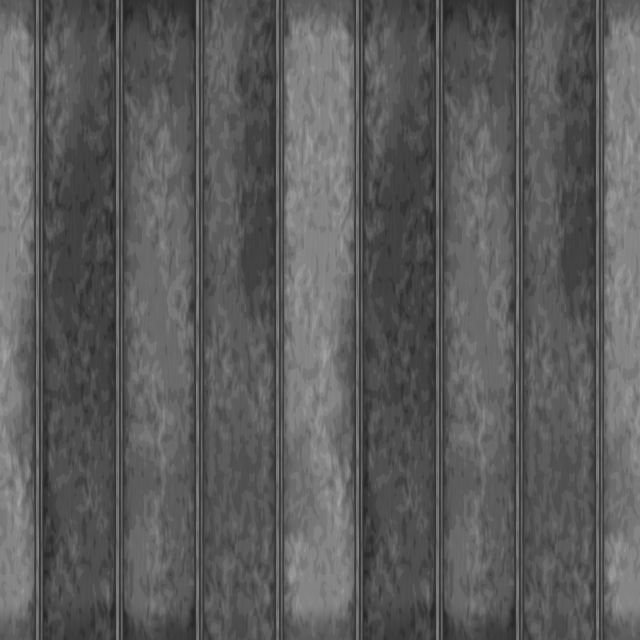
This texture is drawn by a Shadertoy shader. Its source:

```glsl
#define PLANKS 8.0
#define SEAM_SHIFT 0.0612
#define TONE_STEP 0.052
#define FLECK_AMOUNT 0.15
#define GRAIN_AMOUNT 0.022
#define EDGE_SHADE 0.26
#define END_SHADE 0.34
#define SEAM_DARK 0.20
#define SEAM_LIGHT 0.46

const int STAINS = 11;
const vec4 PLANK_TONE = vec4(0.315, 0.362, 0.367, 0.515);
const vec4 END_WEAR = vec4(0.7, 1.0, 0.25, 0.9);

// Stains: plank index + position across, height, radii
const vec4 STAIN_SHAPE[STAINS] = vec4[STAINS](
    vec4(0.62, 0.58, 0.42, 0.25), vec4(0.30, 0.91, 0.28, 0.15),
    vec4(0.04, 0.20, 0.20, 0.16), vec4(1.52, 0.53, 0.42, 0.28),
    vec4(1.50, 0.96, 0.60, 0.14), vec4(1.28, 0.09, 0.32, 0.12),
    vec4(2.76, 0.74, 0.30, 0.26), vec4(2.25, 0.85, 0.30, 0.20),
    vec4(2.60, 0.15, 0.50, 0.16), vec4(3.92, 0.39, 0.22, 0.20),
    vec4(3.26, 0.24, 0.26, 0.09));
const float STAIN_TONE[STAINS] = float[STAINS](
    -0.055, 0.06, -0.06, 0.065, -0.045, 0.05,
    -0.09, 0.025, -0.025, -0.12, -0.07);

// Unit gradient of a wrapped lattice cell
vec2 cellGradient(vec2 cell, vec2 period) {
    vec3 h = fract(mod(cell, period).xyx * vec3(0.1031, 0.1030, 0.0973));
    h += dot(h, h.yzx + 33.33);
    float angle = 6.2832 * fract((h.x + h.y) * h.z);
    return vec2(cos(angle), sin(angle));
}

// Tiling gradient noise; t spans 0..1 per tile
float gradientNoise(vec2 t, vec2 period) {
    vec2 p = t * period, i = floor(p), f = p - i;
    vec2 w = f * f * f * (f * (f * 6.0 - 15.0) + 10.0);
    vec2 e = vec2(0.0, 1.0);
    float a = dot(cellGradient(i, period), f);
    float b = dot(cellGradient(i + e.yx, period), f - e.yx);
    float c = dot(cellGradient(i + e.xy, period), f - e.xy);
    float d = dot(cellGradient(i + e.yy, period), f - e.yy);
    return mix(mix(a, b, w.x), mix(c, d, w.x), w.y);
}

// Sum of the soft stains lying on one plank
float stainTone(vec2 p, float plank) {
    float tone = 0.0;
    for (int i = 0; i < STAINS; i++) {
        vec4 s = STAIN_SHAPE[i];
        float r = length((p - s.xy) / s.zw);
        tone += STAIN_TONE[i] * smoothstep(1.35, 0.55, r) * float(floor(s.x) == plank);
    }
    return tone;
}

// Smooth-edged stripe mask
float stripe(float x, float centre, float halfWidth, float aa) {
    return 1.0 - smoothstep(halfWidth - aa, halfWidth + aa, abs(x - centre));
}

void mainImage(out vec4 fragColor, in vec2 fragCoord) {
    vec2 uv = fragCoord / iResolution.xy;
    float across = (uv.x - SEAM_SHIFT) * PLANKS;
    float plank = mod(floor(across), 4.0);
    int id = int(plank);
    float u = fract(across);
    vec2 tile = vec2(across / 4.0, uv.y);

    // Tall, slightly slanted flecks
    float broad = gradientNoise(tile, vec2(12.0, 6.0));
    float sway = gradientNoise(tile + 0.37, vec2(20.0, 14.0));
    vec2 warped = tile + vec2(0.016, 0.012) * vec2(sway, broad);
    float fleck = gradientNoise(warped, vec2(40.0, 30.0))
                + 0.7 * gradientNoise(warped + 0.21, vec2(84.0, 62.0));
    float grain = gradientNoise(tile, vec2(150.0, 24.0));

    // Worn paint, settled into flat tones
    vec2 place = vec2(plank + u, uv.y) + vec2(0.22, 0.06) * sway;
    float patchy = smoothstep(-0.35, 0.3, broad);
    float tone = PLANK_TONE[id] + stainTone(place, plank) + 0.04 * broad
               + FLECK_AMOUNT * fleck * mix(0.3, 0.85, patchy);
    float level = tone / TONE_STEP;
    float soft = clamp(fwidth(level) * 0.6, 0.03, 0.5);
    float flatTone = (floor(level) + smoothstep(0.5 - soft, 0.5 + soft, fract(level))) * TONE_STEP;
    float shade = mix(flatTone, tone, 0.2) + GRAIN_AMOUNT * grain;

    // Soft darkening along the sides and ends
    float side = min(u, 1.0 - u) + 0.05 * fleck;
    float end = min(uv.y, 1.0 - uv.y) + 0.02 * sway + 0.008 * fleck;
    float corner = 0.03 * smoothstep(0.25, 0.0, side);
    shade *= 1.0 - EDGE_SHADE * smoothstep(0.17, 0.03, side);
    shade *= 1.0 - END_SHADE * END_WEAR[id] * smoothstep(0.065, 0.0, end - corner);

    // Double-ridged seam with chipped borders
    float seam = across - round(across);
    float aa = 0.6 * PLANKS / iResolution.x;
    float chip = 0.02 * max(fleck, 0.0) * smoothstep(-0.1, 0.3, broad + 0.1);
    float ridge = SEAM_LIGHT + 0.12 * grain - 0.1 * max(fleck, 0.0);
    shade = mix(shade, SEAM_DARK, 0.85 * stripe(seam, 0.0, 0.058 + chip, aa));
    shade = mix(shade, ridge, stripe(seam, -0.020, 0.019, aa));
    shade = mix(shade, ridge * 0.88, stripe(seam, 0.031, 0.011, aa));

    fragColor = vec4(vec3(clamp(shade, 0.0, 1.0)), 1.0);
}
```
